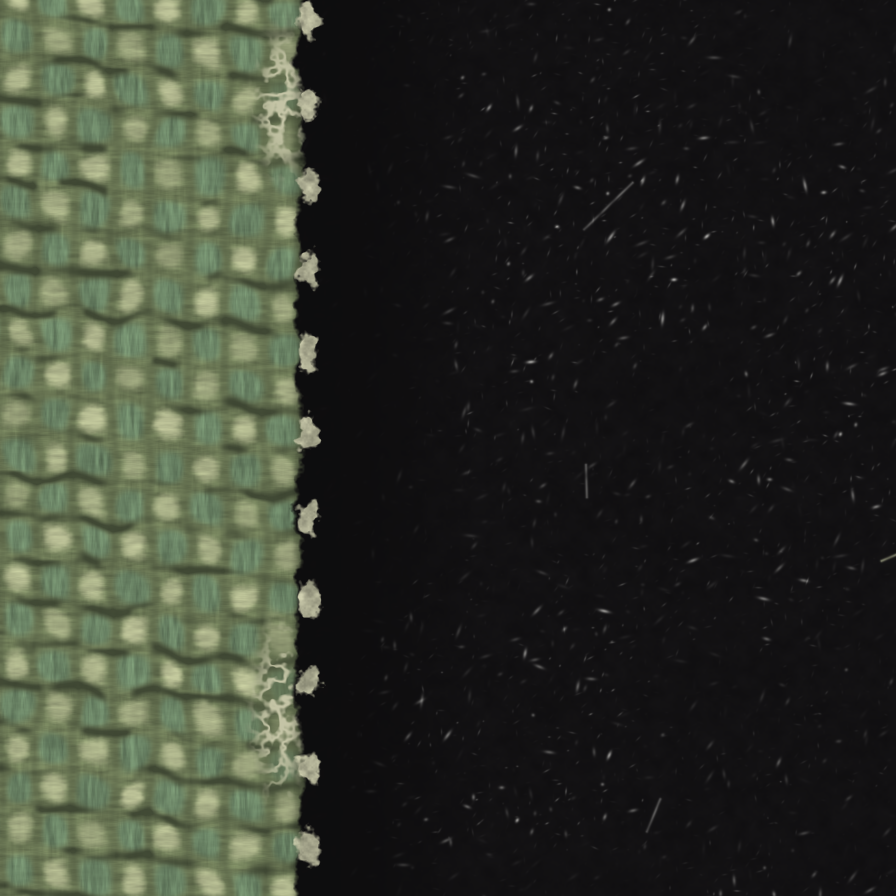
A three.js fragment shader for this texture:

```glsl
// Green woven cloth with a frayed right edge, lying on black lint-flecked felt.
// The weave is a checker of cosine bumps with noise-made threads; the felt is
// filled with hashed, randomly turned streaks that thicken away from the cloth.
varying vec2 vUv;

const float PI = 3.14159265;
const vec2 THREAD = vec2(0.0425, 0.0465);   // column and row spacing
const vec2 WEAVE_ORIGIN = vec2(0.020, 0.447);
const float ROW_SLOPE = 0.07;
const float EDGE_X = 0.333;
const float KNOT_X = 0.344;
const float KNOT_Y = 0.423;
const float KNOT_STEP = 0.0925;
const vec2 KNOT_SIZE = vec2(0.013, 0.020);

const vec3 FELT = vec3(0.066, 0.062, 0.068);
const vec3 LINT = vec3(0.60, 0.60, 0.58);
const vec3 GAP = vec3(0.22, 0.25, 0.18);
const vec3 OLIVE = vec3(0.43, 0.48, 0.34);
const vec3 SAGE = vec3(0.42, 0.52, 0.40);
const vec3 CREAM = vec3(0.77, 0.79, 0.62);
const vec3 FRAY = vec3(0.77, 0.77, 0.65);

float hash(vec2 p) {
  return fract(sin(dot(p, vec2(127.1, 311.7))) * 43758.545);
}

float noise(vec2 p) {
  vec2 i = floor(p), f = fract(p);
  f = f * f * (3.0 - 2.0 * f);
  return mix(mix(hash(i), hash(i + vec2(1.0, 0.0)), f.x),
             mix(hash(i + vec2(0.0, 1.0)), hash(i + 1.0), f.x), f.y);
}

float fbm(vec2 p) {
  return 0.55 * noise(p) + 0.3 * noise(p * 2.1 + 7.3) + 0.15 * noise(p * 4.3 + 3.1);
}

// Short soft streaks, one per cell, mostly leaning up to the right.
float lint(vec2 uv, float cells, float seed) {
  vec2 p = uv * cells, base = floor(p);
  float sum = 0.0;
  for (int y = -1; y <= 1; y++) {
    for (int x = -1; x <= 1; x++) {
      vec2 c = base + vec2(float(x), float(y)), k = c + seed;
      vec2 d = p - c - vec2(hash(k), hash(k + 17.3));
      float a = 0.7 + 2.2 * (hash(k + 5.9) - 0.5);
      d = vec2(cos(a) * d.x + sin(a) * d.y, cos(a) * d.y - sin(a) * d.x);
      d /= vec2(mix(0.09, 0.30, hash(k + 31.7)), 0.085);
      sum += pow(hash(k + 43.1), 5.0) * exp(-dot(d, d));
    }
  }
  return sum;
}

// One thin hair between two points.
float hair(vec2 uv, vec2 a, vec2 b) {
  vec2 p = uv - a, s = b - a;
  float d = length(p - s * clamp(dot(p, s) / dot(s, s), 0.0, 1.0));
  return exp(-d * d / 0.0000025) * (0.4 + 0.6 * noise(uv * 130.0));
}

vec3 felt(vec2 uv) {
  float away = smoothstep(0.37, 0.56, uv.x);
  float clumps = 0.25 + 1.2 * smoothstep(0.25, 0.75, fbm(uv * 9.0));
  float flecks = 0.75 * lint(uv, 46.0, 3.0) + 0.30 * lint(uv, 82.0, 61.0);
  vec3 col = FELT * (0.80 + 0.25 * away) + 0.022 * away * (fbm(uv * 75.0) - 0.5);
  col += LINT * flecks * clumps * mix(0.04, 1.0, away);
  float hairs = hair(uv, vec2(0.652, 0.744), vec2(0.706, 0.796));
  hairs += hair(uv, vec2(0.655, 0.445), vec2(0.654, 0.481));
  hairs += hair(uv, vec2(0.722, 0.072), vec2(0.737, 0.108));
  col += LINT * hairs * 0.5;
  col += CREAM * hair(uv, vec2(0.984, 0.374), vec2(1.01, 0.385)) * 0.8;
  return col;
}

vec3 cloth(vec2 uv) {
  vec2 warped = uv + 0.011 * (vec2(noise(uv * 23.0), noise(uv * 23.0 + 41.0)) - 0.5);
  vec2 g = (warped + vec2(0.0, ROW_SLOPE * uv.x) - WEAVE_ORIGIN) / THREAD;
  vec2 cell = floor(g + 0.5);
  float checker = cos(PI * g.x) * cos(PI * g.y);
  float bump = smoothstep(0.22, 0.92, checker + 0.35 * (fbm(uv * vec2(70.0, 120.0)) - 0.5));
  float under = smoothstep(0.0, 0.7, -checker);
  float across = fbm(uv * vec2(45.0, 210.0));
  float along = fbm(uv * vec2(230.0, 35.0));

  vec3 col = mix(OLIVE, SAGE, under) * (0.72 + 0.56 * mix(across, along, 0.35 + 0.5 * under));
  float seamY = pow(abs(sin(PI * (g.y + 0.08 * sin(PI * g.x)))), 12.0);
  float seamX = pow(abs(sin(PI * g.x)), 12.0);
  float gaps = seamY * smoothstep(0.32, 0.75, noise(uv * vec2(38.0, 60.0) + 9.0));
  col = mix(col, GAP, clamp(0.9 * gaps + 0.38 * seamX * along, 0.0, 0.85));
  col = mix(col, CREAM * (0.85 + 0.25 * across), bump * (0.45 + 0.5 * hash(cell)));

  // Curled loose yarn in two stretches beside the edge.
  vec2 upper = (uv - vec2(0.316, 0.885)) / vec2(0.030, 0.075);
  vec2 lower = (uv - vec2(0.313, 0.205)) / vec2(0.030, 0.090);
  float zone = exp(-pow(dot(upper, upper), 2.0)) + exp(-pow(dot(lower, lower), 2.0));
  float curl = 1.0 - abs(2.0 * fbm(uv * 52.0 + 13.0) - 1.0);
  col = mix(col, OLIVE * 0.82, 0.5 * zone);
  return mix(col, FRAY, zone * smoothstep(0.70, 0.98, curl));
}

void main() {
  vec2 uv = vUv;
  float rough = fbm(uv * 85.0) - 0.5;
  float edge = EDGE_X + 0.010 * (noise(vec2(uv.y * 31.0, 2.0)) - 0.5) + 0.012 * rough;
  float body = 1.0 - smoothstep(edge - 0.003, edge + 0.003, uv.x);

  // Pale thread ends that poke past the edge.
  float row = floor((uv.y - KNOT_Y) / KNOT_STEP + 0.5);
  float dy = uv.y - KNOT_Y - row * KNOT_STEP;
  float knotD = length(vec2(uv.x - KNOT_X, dy) / KNOT_SIZE) + 1.3 * rough;
  float knot = 1.0 - smoothstep(0.75, 1.08, knotD);

  vec3 col = mix(felt(uv), cloth(uv) * mix(1.0, 0.78, smoothstep(0.322, 0.336, uv.x)), body);
  col = mix(col, FRAY * (0.68 + 0.55 * fbm(uv * 110.0)), knot * 0.9);
  gl_FragColor = vec4(col, 1.0);
}
```
